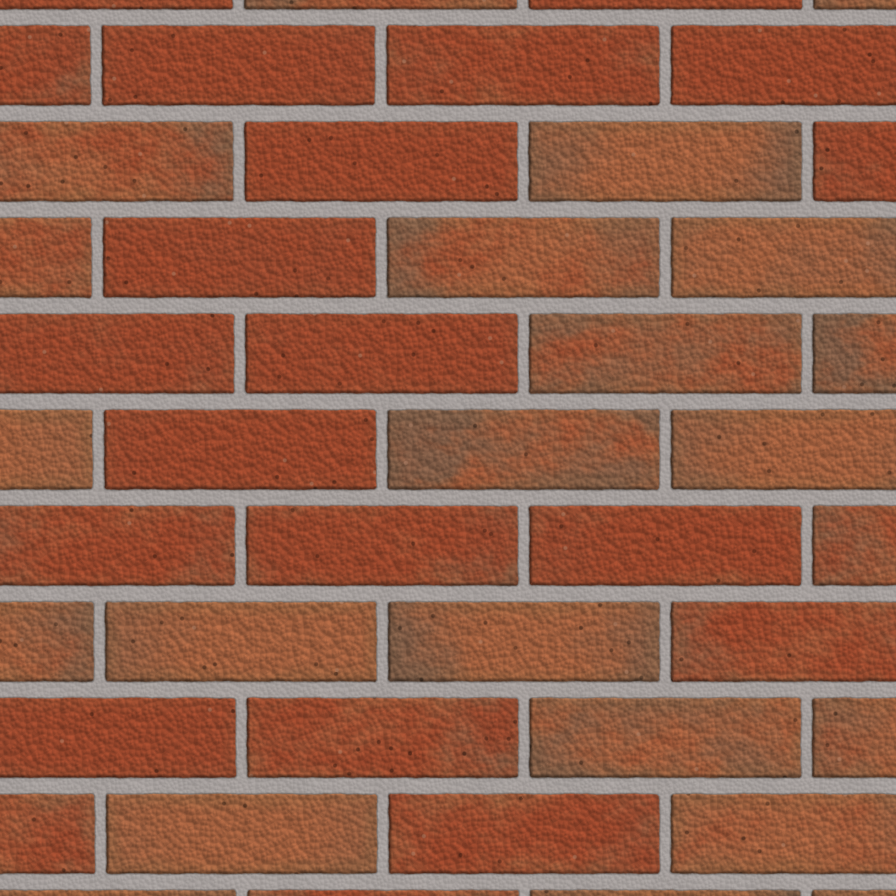
This texture is drawn by a Shadertoy shader. Its source:

```glsl
vec2 hash2(vec2 p) {
    vec2 k = vec2(dot(p, vec2(127.1, 311.7)), dot(p, vec2(269.5, 183.3)));
    return fract(sin(k) * 43758.55);
}

// Distance to the nearest scattered point, and that point's random value
vec2 cells(vec2 p) {
    vec2 base = floor(p), nearest = vec2(9.0, 0.0);
    for (int j = -1; j <= 1; j++)
    for (int i = -1; i <= 1; i++) {
        vec2 cell = base + vec2(i, j);
        float dist = length(cell + hash2(cell) - p);
        if (dist < nearest.x) nearest = vec2(dist, hash2(cell + 31.7).x);
    }
    return nearest;
}

// Layered, rotated sines, roughly -1 to 1
float waves(vec2 p) {
    float sum = 0.0, amp = 0.55;
    for (int i = 0; i < 5; i++) {
        sum += amp * sin(p.x + 1.3 * sin(p.y)) * cos(p.y + 0.7 * sin(p.x));
        p = mat2(1.4, 1.2, -1.2, 1.4) * p + 2.3;
        amp *= 0.62;
    }
    return sum;
}

// Slope of small domes, lit from the upper right
float grain(vec2 p) {
    return cells(p + vec2(0.25, -0.35)).x - cells(p).x;
}

float roundedBox(vec2 p, vec2 size, float radius) {
    vec2 d = abs(p) - size + radius;
    return length(max(d, 0.0)) + min(max(d.x, d.y), 0.0) - radius;
}

void mainImage(out vec4 fragColor, in vec2 fragCoord) {
    vec2 p = fragCoord / iResolution.xy;
    p.y = 1.0 - p.y;
    float pixel = 1.0 / iResolution.y;

    // Running bond, leaning slightly on the left side
    vec2 pitch = vec2(0.3177, 0.1072), size = vec2(0.1523, 0.0443);
    vec2 grid = p;
    grid.x -= 0.0065 * p.y * (1.0 - p.x / 0.744);
    grid = (grid - vec2(0.107, 0.0195)) / pitch;
    grid.x -= 0.5 * mod(floor(grid.y), 2.0);
    vec2 id = floor(grid);
    vec2 q = (fract(grid) - 0.5) * pitch;
    vec2 seed = hash2(id + 4.0), ends = hash2(id + 57.0);

    // Slightly ragged brick outline
    vec2 ragged = q + 0.0008 * vec2(waves(p * 110.0), waves(p * 95.0 + 7.0));
    float d = roundedBox(ragged, size, 0.003);
    float brick = 1.0 - smoothstep(-pixel, pixel, d);

    // Fired clay: red to orange, with brown rims and ashen ends
    float cloud = waves(p * vec2(22.0, 34.0) + seed * 40.0);
    float mottle = waves(p * 120.0 + seed * 20.0);
    float tone = smoothstep(0.25, 0.75, seed.x + 0.2 * cloud + 0.06 * mottle);
    vec3 clay = mix(vec3(0.575, 0.265, 0.165), vec3(0.61, 0.36, 0.235), tone);
    float rim = smoothstep(-0.022, 0.0, d + 0.006 * cloud);
    clay = mix(clay, vec3(0.55, 0.37, 0.24), rim * (0.15 + 0.45 * tone));
    float along = q.x / size.x;
    float ash = smoothstep(0.3, 1.0, along + 0.25 * cloud) * ends.x
              + smoothstep(0.3, 1.0, -along + 0.25 * cloud) * ends.y;
    ash += 0.7 * smoothstep(0.8, 0.95, seed.y) * smoothstep(-0.7, 0.6, cloud);
    clay = mix(clay, vec3(0.42, 0.34, 0.28), min(ash, 1.0) * (0.12 + 0.55 * tone));

    // Sandy surface with scattered pits and pale grit
    clay *= 1.0 + 0.32 * grain(p * 165.0) + 0.16 * grain(p * 75.0) + 0.035 * mottle;
    vec2 fleck = cells(p * 48.0);
    float spot = 1.0 - smoothstep(0.05, 0.16, fleck.x);
    clay *= 1.0 - 0.35 * spot * step(0.9, fleck.y);
    clay = mix(clay, vec3(0.70, 0.52, 0.42), 0.5 * spot * step(fleck.y, 0.04));

    // Shaded left and lower edges, bright upper edge
    float left = 1.0 - smoothstep(0.0, 0.0045, ragged.x + size.x);
    float lower = 1.0 - smoothstep(0.0, 0.005, size.y - ragged.y);
    float upper = 1.0 - smoothstep(0.0, 0.004, ragged.y + size.y);
    clay *= 1.0 - 0.5 * max(left, lower * (0.8 + 0.3 * mottle));
    clay *= 1.0 + 0.1 * upper;

    // Mortar with fine sand and a thin contact shadow
    vec3 mortar = vec3(0.645, 0.62, 0.61);
    mortar *= 1.0 + 0.13 * grain(p * 210.0) + 0.025 * waves(p * 60.0);
    mortar *= 1.0 - 0.25 * (1.0 - smoothstep(0.0, 0.0025, d));

    fragColor = vec4(mix(mortar, clay, brick), 1.0);
}
```
